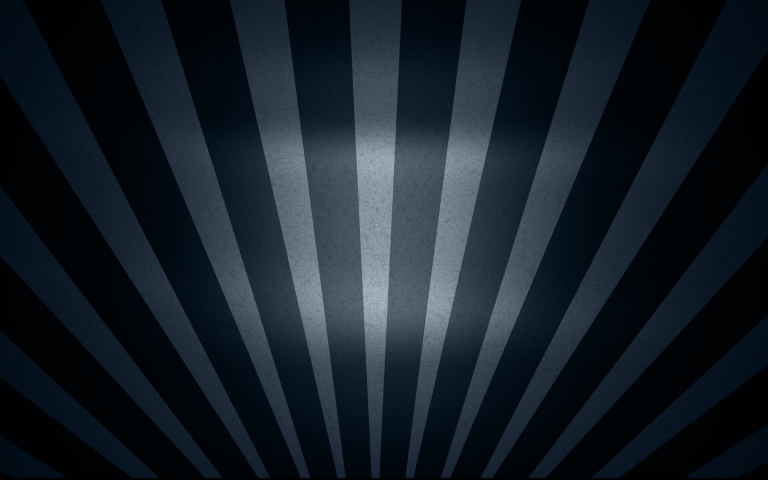
Write a WebGL 1 fragment shader that draws this background.

```glsl
precision highp float;
// Steel-blue sunburst on a dark backdrop: tapered rays fan out from a hub
// below the canvas, lit by a soft central glow and hazy horizontal bands.
// Rays come from folding the angle into one sector; fine noise adds grain.

uniform vec2 u_resolution;

// Positions are in canvas heights, measured from the canvas centre.
const vec2 HUB = vec2(-0.0177, -0.896);
const float RAY_SPACING = 0.174533;  // radians between ray axes
const float RAY_START = 0.231;       // distance from hub to each ray tip
const float RAY_TAPER = 0.0474;      // half-width gained per unit length
const float CORE_LEVEL = 0.32;
const float CORE_WIDTH = 0.27;
const float RAY_LEVEL = 0.215;
const float RAY_FLOOR = 0.025;
const float HAZE_LEVEL = 0.028;
const float BAND_LEVEL = 0.05;
const float GRAIN_SCALE = 320.0;
const float GRAIN_LEVEL = 0.09;
const float RIM_HEIGHT = 0.004;

float hash(vec2 p) {
  vec3 q = fract(vec3(p.xyx) * 0.1031);
  q += dot(q, q.yzx + 33.33);
  return fract((q.x + q.y) * q.z);
}

float valueNoise(vec2 p) {
  vec2 cell = floor(p);
  vec2 f = fract(p);
  f = f * f * (3.0 - 2.0 * f);
  float low = mix(hash(cell), hash(cell + vec2(1.0, 0.0)), f.x);
  float high = mix(hash(cell + vec2(0.0, 1.0)), hash(cell + 1.0), f.x);
  return mix(low, high, f.y);
}

float bell(float x, float width) {
  x /= width;
  return exp(-x * x);
}

// Coverage of the tapered rays, smoothed over one pixel.
float rayMask(vec2 p, float pixel) {
  vec2 d = p - HUB;
  float angle = atan(d.x, d.y);
  angle -= RAY_SPACING * floor(angle / RAY_SPACING + 0.5);
  vec2 local = length(d) * vec2(sin(angle), cos(angle));
  float edge = abs(local.x) - (local.y - RAY_START) * RAY_TAPER;
  return 1.0 - smoothstep(-0.7 * pixel, 0.7 * pixel, edge);
}

// Tall glow with a flat bright middle and quick shoulders.
float coreGlow(vec2 p) {
  float plateau = smoothstep(-0.28, -0.14, p.y)
                * (1.0 - smoothstep(0.15, 0.26, p.y));
  float tail = exp(-pow(abs(p.y) / 0.38, 4.0));
  return bell(p.x, CORE_WIDTH) * (0.6 * plateau + 0.4 * tail);
}

// Hazy streaks across the fan, gently tilted and bent.
float hazeBands(vec2 p) {
  float upper = bell(p.y - 0.175 - 0.13 * p.x * p.x * step(p.x, 0.0), 0.05);
  float lower = bell(p.y + 0.125 + 0.08 * p.x, 0.06);
  float top = bell(p.y - 0.34, 0.05);
  return upper * bell(p.x - 0.04, 0.52)
       + lower * bell(p.x + 0.02, 0.46)
       + 0.35 * top * bell(p.x, 0.5);
}

// Cool tint: red drops out first, blue leads in the lighter tones.
vec3 steelTint(float level) {
  float red = max(level - 0.045, 0.0);
  float blue = level + min(0.055, 0.8 * level);
  return vec3(red, level, blue);
}

void main() {
  float pixel = 1.0 / u_resolution.y;
  vec2 p = (gl_FragCoord.xy - 0.5 * u_resolution) * pixel;

  // Light shared by gaps and rays, then the extra light on rays.
  float bands = hazeBands(p);
  float gapLight = CORE_LEVEL * coreGlow(p)
                 + HAZE_LEVEL * exp(-dot(p, p) / 0.4)
                 + BAND_LEVEL * bands * bell(p.x, 0.4);
  float rayLight = RAY_FLOOR
                 + RAY_LEVEL * bell(p.x, 0.58) * bell(p.y, 0.56)
                 + BAND_LEVEL * bands;
  float level = gapLight + rayLight * rayMask(p, pixel);

  // Speckle plus thin dark creases.
  vec2 g = (p + 2.0) * GRAIN_SCALE;
  float speckle = hash(floor(g)) - 0.5;
  float crease = abs(valueNoise(g * 0.28) - 0.5);
  level *= 1.0 + GRAIN_LEVEL * (speckle - 1.0 + smoothstep(0.0, 0.08, crease));

  // Dark rim along the bottom.
  level *= smoothstep(0.0, RIM_HEIGHT, p.y + 0.5 - 0.5 * RIM_HEIGHT);
  gl_FragColor = vec4(steelTint(level), 1.0);
}
```
